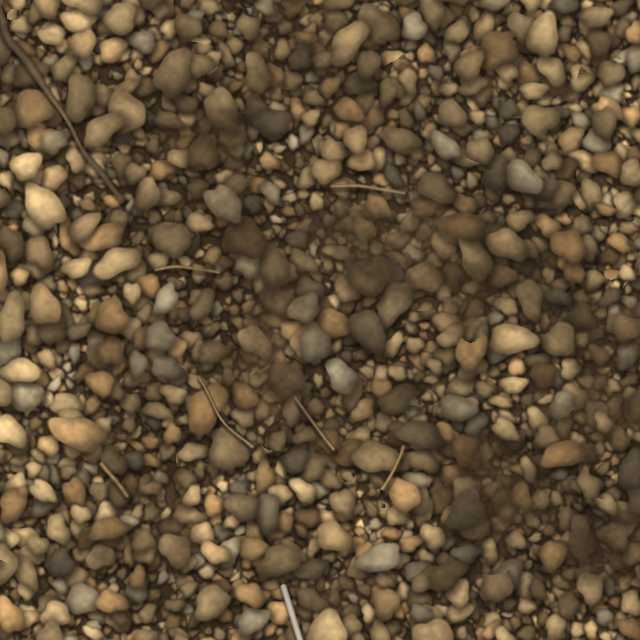
A three.js fragment shader for this texture:

```glsl
// Damp gravel: rounded brown pebbles of many sizes on dark soil, with a few twigs.
// Layers of jittered grids are painted from fine to coarse; each pebble
// casts a soft shadow on what lies below and is shaded as a mottled dome.
varying vec2 vUv;

const float TAU = 6.2832;
const int LAYERS = 6;
const vec3 SOIL = vec3(0.19, 0.155, 0.11);
const vec3 TAN = vec3(0.59, 0.505, 0.36);
const vec3 RUST = vec3(0.55, 0.435, 0.285);
const vec3 GREY = vec3(0.50, 0.465, 0.375);
const vec3 TWIG = vec3(0.50, 0.43, 0.30);
const vec3 BARK = vec3(0.32, 0.28, 0.21);
const vec3 STRAW = vec3(0.68, 0.66, 0.61);
const vec3 HAZE = vec3(0.070, 0.049, 0.032);

float hash(vec2 p) {
  return fract(sin(dot(p, vec2(127.1, 311.7))) * 43758.5453);
}

float noise(vec2 p) {
  vec2 i = floor(p);
  vec2 f = fract(p);
  f = f * f * (3.0 - 2.0 * f);
  return mix(mix(hash(i), hash(i + vec2(1.0, 0.0)), f.x),
             mix(hash(i + vec2(0.0, 1.0)), hash(i + vec2(1.0, 1.0)), f.x), f.y);
}

float fbm(vec2 p) {
  float sum = 0.0;
  float amp = 0.5;
  for (int i = 0; i < 4; i++) {
    sum += amp * noise(p);
    p = p * 2.03 + 17.3;
    amp *= 0.5;
  }
  return sum / 0.9375;
}

vec2 rotate(vec2 p, float angle) {
  float c = cos(angle);
  float s = sin(angle);
  return vec2(c * p.x - s * p.y, s * p.x + c * p.y);
}

// Signed distance to a lumpy, stretched oval
float pebbleDistance(vec2 p, float radius, float angle, float aspect, float lump) {
  p = rotate(p, angle) * vec2(sqrt(aspect), inversesqrt(aspect));
  float a = atan(p.y, p.x);
  float wobble = 1.0 + 0.08 * sin(2.0 * a + lump) + 0.10 * sin(3.0 * a + lump * 2.7)
               + 0.05 * sin(5.0 * a + lump * 5.1);
  return length(p) / wobble - radius;
}

vec3 pebbleColor(float kind, float tone) {
  vec3 tint = mix(TAN, RUST, smoothstep(0.55, 0.95, kind));
  tint = mix(tint, GREY, smoothstep(0.24, 0.06, kind));
  return tint * mix(0.54, 1.22, tone);
}

// Paints one grid of pebbles over the ground colour
vec3 paintPebbles(vec3 ground, vec2 uv, float cells, float density, float seed, float grain) {
  vec2 p = rotate(uv, seed * 0.7) * cells + seed * 13.7;
  vec2 up = rotate(vec2(-0.25, 0.97), seed * 0.7);
  vec2 home = floor(p);
  float soft = 0.0028 * cells;
  for (int y = -1; y <= 1; y++) {
    for (int x = -1; x <= 1; x++) {
      vec2 id = home + vec2(float(x), float(y));
      vec2 key = id + seed * 31.0;
      if (hash(key) > density) continue;
      vec2 jitter = vec2(hash(key + 3.1), hash(key + 7.7));
      vec2 q = p - id - mix(vec2(0.2), vec2(0.8), jitter);
      if (dot(q, q) > 1.2) continue;
      float radius = mix(0.27, 0.50, hash(key + 11.3));
      float angle = TAU * hash(key + 17.9);
      float aspect = mix(0.54, 0.95, hash(key + 23.3));
      float lump = TAU * hash(key + 29.1);
      float d = pebbleDistance(q, radius, angle, aspect, lump);
      float below = pebbleDistance(q + up * 0.07, radius, angle, aspect, lump);
      ground *= 1.0 - 0.55 * smoothstep(0.24, -0.08, below);

      float dome = smoothstep(0.02, -0.65 * radius, d);
      vec2 light = normalize(up + rotate(vec2(0.7, 0.0), lump));
      float shade = 0.66 + 0.34 * dome + 0.20 * dot(q / radius, light);
      vec3 stone = pebbleColor(hash(key + 37.7), hash(key + 41.9));
      stone *= shade * (0.74 + 0.52 * grain);
      ground = mix(ground, stone, smoothstep(soft, -soft, d));
    }
  }
  return ground;
}

float segmentDistance(vec2 p, vec2 a, vec2 b) {
  vec2 ab = b - a;
  return length(p - a - ab * clamp(dot(p - a, ab) / dot(ab, ab), 0.0, 1.0));
}

vec3 paintTwig(vec3 ground, vec2 p, vec2 a, vec2 b, float width, vec3 color) {
  float shadow = segmentDistance(p + vec2(-0.002, 0.005), a, b);
  ground *= 1.0 - 0.45 * smoothstep(width + 0.006, width, shadow);
  float d = segmentDistance(p, a, b);
  return mix(ground, color * (1.05 - 0.3 * d / width), smoothstep(0.002, -0.002, d - width));
}

void main() {
  float grain = 0.75 * fbm(vUv * 38.0) + 0.25 * noise(vUv * 150.0);
  float patches = fbm(vUv * 5.0 + 4.0);
  vec3 color = SOIL * (0.55 + 0.9 * grain);

  // Pebbles, fine to coarse
  for (int i = 0; i < LAYERS; i++) {
    float level = float(i);
    float density = mix(0.90, 0.38, level / float(LAYERS - 1)) + 0.3 * (0.5 - patches);
    color = paintPebbles(color, vUv, 48.0 * pow(0.79, level), density, level + 1.0, grain);
  }

  // Loose soil dulls some areas
  float dust = smoothstep(0.48, 0.74, 0.5 * patches + 0.5 * fbm(vUv * 14.0 + 9.0));
  color = mix(color, SOIL * (0.7 + 1.3 * grain), 0.6 * dust);

  // Bent twigs and one pale straw
  vec2 bent = vUv + 0.022 * (vec2(noise(vUv * 14.0), noise(vUv * 14.0 + 50.0)) - 0.5);
  for (int i = 0; i < 6; i++) {
    vec2 key = vec2(float(i), 5.3);
    vec2 start = vec2(hash(key), hash(key + 2.0));
    vec2 along = rotate(vec2(mix(0.06, 0.15, hash(key + 4.0)), 0.0), TAU * hash(key + 6.0));
    color = paintTwig(color, bent, start, start + along, 0.0026, TWIG * (0.7 + 0.6 * grain));
  }
  color = paintTwig(color, bent, vec2(-0.01, 0.98), vec2(0.19, 0.69), 0.0045, BARK * (0.7 + 0.6 * grain));
  color = paintTwig(color, vUv, vec2(0.443, 0.083), vec2(0.475, -0.02), 0.0048, STRAW);

  // Broad light variation and a faint lift of the shadows
  color *= 1.0 + 0.8 * (0.5 - patches) + 0.5 * (fbm(vUv * 9.0 + 31.0) - 0.5);
  gl_FragColor = vec4(color + HAZE, 1.0);
}
```
